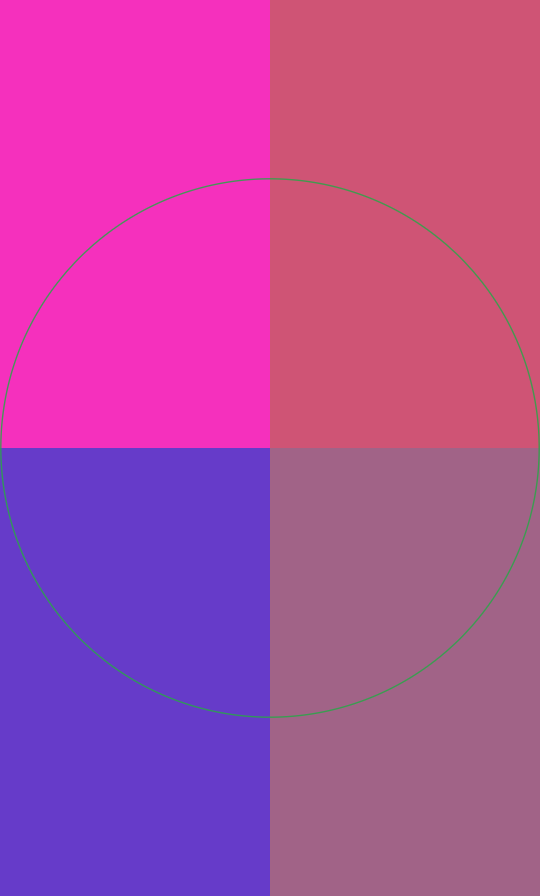
Give the GLSL for this background, as a WebGL 2 fragment shader.

```glsl
#version 300 es
precision highp float;

uniform vec2 u_resolution;
out vec4 fragColor;

const vec3 PINK = vec3(0.96, 0.19, 0.74);
const vec3 ROSE = vec3(0.81, 0.33, 0.46);
const vec3 VIOLET = vec3(0.40, 0.23, 0.79);
const vec3 MAUVE = vec3(0.63, 0.39, 0.53);
const vec3 GREEN = vec3(0.16, 0.65, 0.28);

// Antialiased step across zero, one pixel wide.
float softStep(float d, float pixel) {
    return clamp(d / pixel + 0.5, 0.0, 1.0);
}

// Four flat colours meeting at the origin.
vec3 quadrants(vec2 p, float pixel) {
    float right = softStep(p.x, pixel);
    float upper = softStep(p.y, pixel);
    return mix(mix(VIOLET, MAUVE, right), mix(PINK, ROSE, right), upper);
}

// Coverage of a thin circular outline.
float ring(vec2 p, float radius, float width, float pixel) {
    float d = abs(length(p) - radius);
    return softStep(0.5 * width - d, pixel);
}

void main() {
    // Centred coordinates, in units of the canvas width.
    vec2 p = (gl_FragCoord.xy - 0.5 * u_resolution) / u_resolution.x;
    float pixel = 1.0 / u_resolution.x;

    vec3 color = quadrants(p, pixel);
    float outline = ring(p, 0.4985, 0.0026, pixel);
    color = mix(color, GREEN, 0.85 * outline);

    fragColor = vec4(color, 1.0);
}
```
